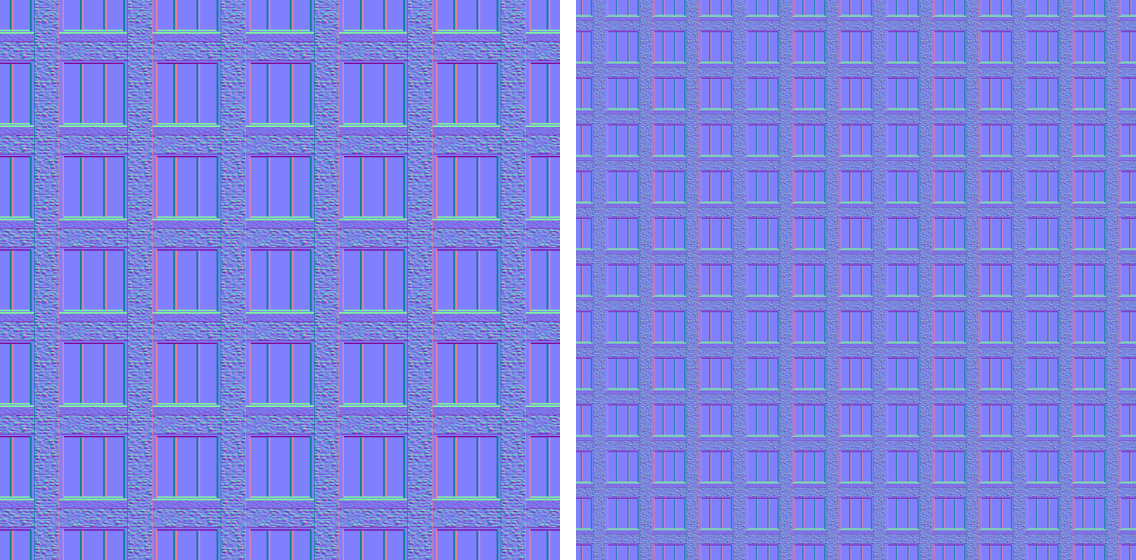
Left: one tile. Right: repeated 2 by 2.
This texture map is drawn by a Shadertoy shader. Its source:

```glsl
// Tangent-space normal map of a facade: 6 by 6 windows between rough stone piers.
// Each cell is 128 units wide, y pointing down; stone normals come from the slope of
// a wrapping height field, and flat bevels are laid over them as antialiased bands.

float hash(vec2 p) {
    return fract(sin(dot(p, vec2(127.1, 311.7))) * 43758.5453);
}

// Value noise that wraps after a whole number of lattice steps
float noise(vec2 p, vec2 period) {
    vec2 i = floor(p), f = fract(p);
    f = f * f * (3.0 - 2.0 * f);
    vec2 a = mod(i, period), b = mod(i + 1.0, period);
    return mix(mix(hash(a), hash(vec2(b.x, a.y)), f.x),
               mix(hash(vec2(a.x, b.y)), hash(b), f.x), f.y);
}

// Thin ledge stones, 32 uneven courses of 16, a few of them standing well proud
float stoneHeight(vec2 p) {
    p.y += 1.6 * noise(p / vec2(8.0, 4.0), vec2(16.0, 32.0));
    float course = mod(floor(p.y / 4.0), 32.0);
    float along = p.x / 8.0 + hash(vec2(course, 7.0));
    vec2 f = vec2(fract(along) * 8.0, mod(p.y, 4.0));
    vec2 edge = min(f, vec2(8.0, 4.0) - f);
    float proud = hash(vec2(mod(floor(along), 16.0), course));
    float relief = 0.1 + 2.6 * proud * proud;
    return relief * smoothstep(0.0, 2.4, edge.x) * smoothstep(0.0, 1.5, edge.y)
         + 1.5 * noise(p / vec2(4.0, 2.0), vec2(32.0, 64.0))
         + 0.5 * noise(p, vec2(128.0));
}

// Dressed lintel with fine slanted tooling
float lintelHeight(vec2 p) {
    return 0.9 * noise(vec2(p.x + p.y, p.y - p.x) / vec2(4.0, 2.0), vec2(32.0, 64.0))
         + 0.9 * noise(p / vec2(2.0, 1.0), vec2(64.0, 128.0));
}

vec3 stoneNormal(vec2 p, float lintel) {
    vec2 e = vec2(0.6, 0.0);
    vec2 rough = vec2(stoneHeight(p - e) - stoneHeight(p + e),
                      stoneHeight(p + e.yx) - stoneHeight(p - e.yx)) / 1.2;
    vec2 tooled = vec2(lintelHeight(p - e) - lintelHeight(p + e),
                       lintelHeight(p + e.yx) - lintelHeight(p - e.yx)) / 1.2;
    vec2 slope = mix(rough + vec2(-0.06, 0.1), 0.6 * tooled - vec2(0.0, 0.15), lintel);
    // Roughness too fine to resolve shortens the mean normal
    return normalize(vec3(slope, 1.0)) * mix(vec3(0.76, 0.76, 0.82), vec3(0.85), lintel);
}

// Coverage of the interval a..b by a pixel of width w
float band(float x, float a, float b, float w) {
    return clamp((x - a) / w + 0.5, 0.0, 1.0) - clamp((x - b) / w + 0.5, 0.0, 1.0);
}

void mainImage(out vec4 fragColor, in vec2 fragCoord) {
    vec2 uv = fragCoord / iResolution.xy;
    float w = 768.0 / iResolution.y;
    // Cell coordinates run from 64 to 192, so the window never crosses the wrap
    vec2 p = 64.0 + mod(vec2(uv.x, 1.0 - uv.y) * 768.0 - 64.0, 128.0);

    const vec3 flatFace = vec3(0.0, 0.0, 1.0);
    const vec3 faceLeft = vec3(-0.96, 0.0, 0.12), faceRight = vec3(0.97, 0.0, 0.12);
    const vec3 faceUp = vec3(0.0, 0.96, 0.16), faceDown = vec3(0.0, -0.98, 0.1);

    // Stone piers and spandrels, four samples per pixel
    float opening = band(p.x, 80.7, 175.0, w);
    float lintel = opening * band(p.y, 174.0, 185.0, w);
    vec3 n = vec3(0.0);
    for (int i = 0; i < 4; i++) {
        vec2 offset = (vec2(i % 2, i / 2) - 0.5) * 0.5 * w;
        n += 0.25 * stoneNormal(p + offset, lintel);
    }
    n = mix(n, faceDown, 0.6 * opening * band(p.y, 184.8, 185.6, w));

    // Flat window with a thin top edge and a projecting sill
    n = mix(n, flatFace, opening * band(p.y, 83.3, 174.0, w));
    n = mix(n, faceDown, 0.8 * opening * band(p.y, 83.0, 83.8, w));
    n = mix(n, faceUp, opening * band(p.y, 172.0, 174.2, w));

    // Frame bevels around the glass
    float glassX = band(p.x, 87.0, 170.0, w), glassY = band(p.y, 86.0, 170.7, w);
    n = mix(n, faceDown, glassX * band(p.y, 86.0, 87.7, w));
    n = mix(n, faceUp, 0.95 * glassX * band(p.y, 168.7, 170.7, w));
    n = mix(n, faceRight, glassY * band(p.x, 86.0, 87.7, w));
    n = mix(n, faceLeft, glassY * band(p.x, 169.0, 171.4, w));

    // Two mullions
    float barY = band(p.y, 87.7, 168.7, w);
    for (int i = 0; i < 2; i++) {
        float x = p.x - 109.7 - 31.8 * float(i);
        n = mix(n, faceLeft, barY * band(x, 0.0, 2.2, w));
        n = mix(n, faceRight, barY * band(x, 3.2, 5.0, w));
    }

    // Pier edges run the full height
    n = mix(n, faceRight, 0.9 * band(p.x, 80.3, 81.2, w));
    n = mix(n, faceLeft, 0.9 * band(p.x, 174.6, 175.5, w));

    fragColor = vec4(0.5 + 0.5 * n, 1.0);
}
```
